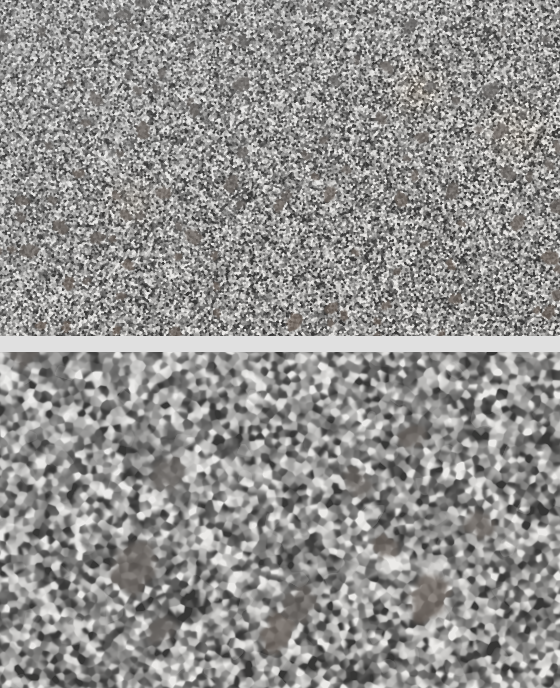
Top, the full canvas; bottom, a detail of the centre.
Write a Shadertoy shader that draws this texture.

```glsl
// Speckled grey granite with fine salt-and-pepper grain and brownish round inclusions.

vec3 hash3(vec2 p) {
    vec3 q = fract(vec3(p.xyx) * vec3(0.1031, 0.1030, 0.0973));
    q += dot(q, q.yxz + 33.33);
    return fract((q.xxy + q.yzz) * q.zyx);
}

// Cellular noise whose cell values blend softly across their borders.
float grains(vec2 p, float sharpness) {
    vec2 cell = floor(p);
    float sum = 0.0, total = 0.0;
    for (int j = -1; j <= 1; j++)
    for (int i = -1; i <= 1; i++) {
        vec2 id = cell + vec2(i, j);
        vec3 h = hash3(id + 17.0);
        vec2 d = p - id - mix(vec2(0.5), h.xy, 0.9);
        float weight = exp(-sharpness * dot(d, d));
        sum += weight * h.z;
        total += weight;
    }
    return sum / total;
}

// Scattered irregular blobs: x is coverage, y is a random tone per blob.
vec2 inclusions(vec2 p, float ragged) {
    vec2 cell = floor(p);
    vec2 best = vec2(0.0);
    for (int j = -1; j <= 1; j++)
    for (int i = -1; i <= 1; i++) {
        vec2 id = cell + vec2(i, j);
        vec3 h = hash3(id + 71.0), shape = hash3(id + 139.0);
        vec2 d = p - id - h.xy;
        float angle = atan(d.y, d.x);
        float radius = mix(0.14, 0.32, shape.x * shape.x);
        radius *= 1.0 + 0.16 * sin(2.0 * angle + 6.3 * shape.y) + 0.09 * sin(5.0 * angle + 6.3 * shape.z);
        float cover = 1.0 - smoothstep(-0.06, 0.06, length(d) - radius + ragged);
        cover *= step(h.z, 0.36);
        if (cover > best.x) best = vec2(cover, shape.z);
    }
    return best;
}

// Broad uneven clouds from layered sines, about -1 to 1.
float clouds(vec2 p) {
    return 0.5 * sin(3.1 * p.x + 2.0 * sin(2.3 * p.y + 0.7))
         + 0.3 * sin(6.7 * p.y - 3.9 * p.x + 1.9)
         + 0.2 * sin(11.3 * p.x + 8.1 * p.y);
}

float stain(vec2 p, vec2 center, float size) {
    vec2 d = (p - center) / size;
    return exp(-dot(d, d));
}

void mainImage(out vec4 fragColor, in vec2 fragCoord) {
    vec2 p = fragCoord / iResolution.y;
    vec2 uv = fragCoord / iResolution.xy;

    // Fine soft crystals, tilted off the grid, with coarser ones mixed in
    vec2 tilted = mat2(0.8, 0.6, -0.6, 0.8) * p + 3.0;
    float fine = grains(tilted * 160.0, 5.5);
    float coarse = grains(p * 105.0 + 31.0, 6.0);
    float grain = mix(fine, coarse, 0.20) - 0.5;

    // Contrast and darkness grow towards the lower right
    float corner = smoothstep(0.1, 1.5, uv.x + 1.0 - uv.y);
    float tone = 0.582 - 0.025 * corner + 0.006 * clouds(p);
    float grey = tone + grain * mix(0.84, 1.02, corner);

    // Occasional pale feldspar flecks
    float fleck = smoothstep(0.76, 0.90, grains(tilted * 68.0 + 90.0, 9.0));
    grey = mix(grey, 0.75 + 0.4 * grain, 0.28 * fleck);
    vec3 color = vec3(clamp(grey, 0.21, 0.92)) * vec3(1.0, 1.0, 0.996);

    // Faint beige staining
    float warm = stain(p, vec2(1.25, 0.73), 0.07) + stain(p, vec2(1.54, 0.60), 0.08)
               + 0.6 * stain(p, vec2(0.39, 0.40), 0.07);
    warm *= 0.7 + 0.3 * clouds(p * 6.0);
    color += warm * vec3(0.050, 0.028, 0.0);
    color *= mix(vec3(1.0), vec3(1.004, 0.999, 0.992), corner);

    // Grey inclusions above, browner ones below
    vec2 blob = inclusions(p * 13.0, grain * 0.12);
    float brown = clamp(0.9 - uv.y + 0.5 * (blob.y - 0.5), 0.0, 1.0);
    vec3 blobColor = mix(vec3(0.44, 0.435, 0.43), vec3(0.43, 0.39, 0.36), brown);
    blobColor += 0.05 * (blob.y - 0.5) + 0.14 * grain;
    color = mix(color, blobColor, 0.88 * blob.x);

    fragColor = vec4(clamp(color, 0.0, 1.0), 1.0);
}
```
